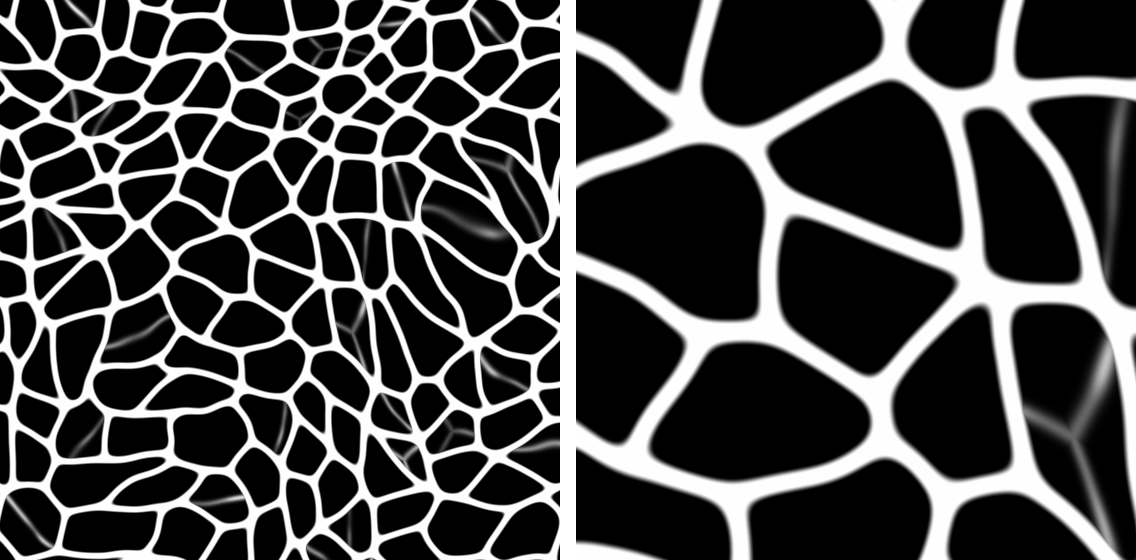
Left: the whole. Right: its middle third, enlarged.
A WebGL 1 fragment shader for this pattern:

```glsl
precision highp float;
// Irregular network of white cell walls on black, with faint partial walls inside some cells.

uniform vec2 u_resolution;

#define CELLS 11.6          // cells across the canvas
#define JITTER 0.74         // scatter of the cell sites
#define SIZE_SPREAD 0.13    // variation of cell size
#define WALL_HALF 0.0054    // half width of a wall
#define WALL_SOFT 0.0021    // half width of its soft edge
#define ROUNDING 0.0046     // fillet at the wall junctions
#define STRETCH 0.75        // large bends that elongate the cells
#define WOBBLE 0.13         // small bends that curve the walls
#define FAINT_SHARE 0.21    // share of cells with a faint wall
#define FAINT_WIDTH 0.0048  // width of a faint wall
#define SEED 37.0

const float TAU = 6.2831853;

vec3 hash3(vec2 p) {
  vec3 q = fract((p.xyx + SEED) * vec3(0.1031, 0.1030, 0.0973));
  q += dot(q, q.yxz + 33.33);
  return fract((q.xxy + q.yzz) * q.zyx);
}

// Smooth value noise with two channels in -1..1
vec2 noise2(vec2 p) {
  vec2 i = floor(p), f = fract(p);
  f = f * f * f * (f * (f * 6.0 - 15.0) + 10.0);
  vec2 low = mix(hash3(i).xy, hash3(i + vec2(1.0, 0.0)).xy, f.x);
  vec2 high = mix(hash3(i + vec2(0.0, 1.0)).xy, hash3(i + 1.0).xy, f.x);
  return 2.0 * mix(low, high, f.y) - 1.0;
}

// Canvas position to bent cell space
vec2 toCells(vec2 p) {
  vec2 q = mat2(0.88, 0.47, -0.47, 0.88) * p * CELLS;
  return q + STRETCH * noise2(q * 0.29 + 5.0) + WOBBLE * noise2(q * 1.15 + 61.0);
}

// Site position (xy) and size weight (z) of a cell in staggered rows
vec3 cellSite(vec2 id) {
  vec3 h = hash3(id);
  float stagger = 0.5 * mod(id.y, 2.0);
  float weight = SIZE_SPREAD * h.z;
  if (hash3(id + 91.0).x < FAINT_SHARE) weight += 0.5 * SIZE_SPREAD;
  return vec3(id + 0.5 + vec2(stagger - 0.25, 0.0) + JITTER * (h.xy - 0.5), weight);
}

float power(vec2 q, vec3 site) {
  vec2 r = q - site.xy;
  return dot(r, r) - site.z;
}

// Faint wall through a cell: two or three rays from near its site
float faintWall(vec2 q, vec2 id, vec2 site) {
  vec3 h = hash3(id + 91.0);
  if (h.x > FAINT_SHARE) return 0.0;
  vec2 r = q - site - 0.2 * (h.yz - 0.5);
  float sector = TAU / (h.y < 0.72 ? 2.0 : 3.0);
  float angle = mod(atan(r.y, r.x) + h.z * TAU, sector) - 0.5 * sector;
  float d = length(r) * abs(sin(angle)) / CELLS;
  if (abs(angle) > 0.25 * TAU) d = length(r) / CELLS;
  float strength = mix(0.35, 0.8, fract(h.z * 17.0));
  strength *= 0.8 + 0.4 * noise2(q * 3.0).x;
  return strength * exp(-d * d / (FAINT_WIDTH * FAINT_WIDTH));
}

void main() {
  vec2 p = gl_FragCoord.xy / u_resolution.y;
  vec2 q = toCells(p);

  // Local stretch of the bend, used to keep the walls evenly wide
  const float STEP = 0.002;
  vec2 stretchX = (toCells(p + vec2(STEP, 0.0)) - q) / STEP;
  vec2 stretchY = (toCells(p + vec2(0.0, STEP)) - q) / STEP;

  // Find the cell that owns this point
  vec2 home = floor(q), ownId = home;
  vec3 own = vec3(0.0);
  float best = 1e5;
  for (int y = -2; y <= 2; y++) {
    for (int x = -2; x <= 2; x++) {
      vec2 id = home + vec2(float(x), float(y));
      vec3 site = cellSite(id);
      float value = power(q, site);
      if (value < best) {
        best = value;
        own = site;
        ownId = id;
      }
    }
  }

  // Blend the distances to all walls of that cell
  float sum = 0.0;
  for (int y = -2; y <= 2; y++) {
    for (int x = -2; x <= 2; x++) {
      if (x == 0 && y == 0) continue;
      vec3 site = cellSite(ownId + vec2(float(x), float(y)));
      vec2 across = site.xy - own.xy;
      float slope = length(vec2(dot(across, stretchX), dot(across, stretchY)));
      float d = 0.5 * (power(q, site) - best) / max(slope, 1e-4);
      sum += exp(-d / ROUNDING);
    }
  }
  float wallDistance = -ROUNDING * log(max(sum, 1e-20));
  float wall = 1.0 - smoothstep(WALL_HALF - WALL_SOFT, WALL_HALF + WALL_SOFT, wallDistance);

  float light = max(wall, faintWall(q, ownId, own.xy));
  gl_FragColor = vec4(vec3(0.995 * light), 1.0);
}
```
